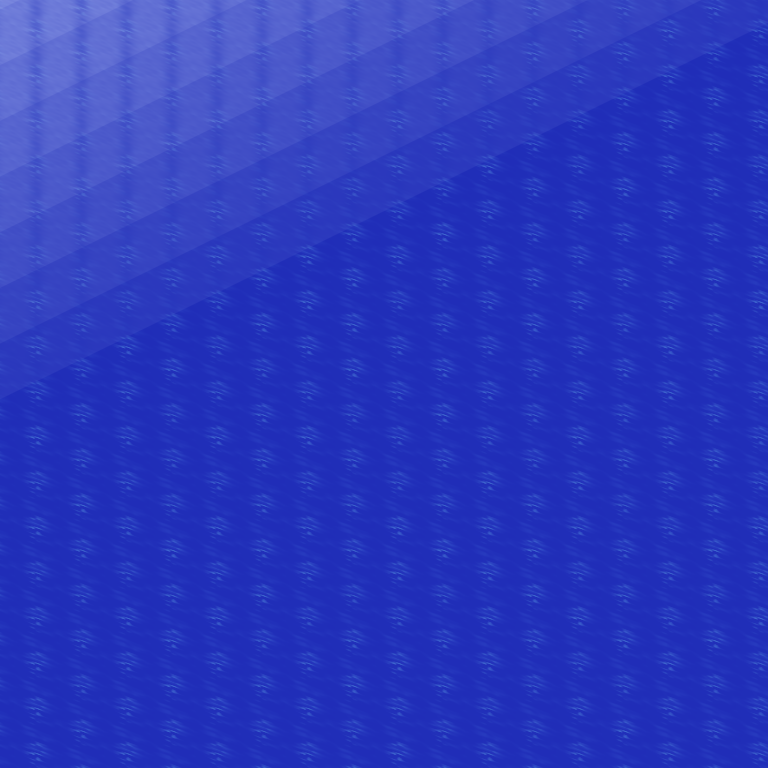
Reproduce this texture procedurally as a three.js fragment shader.

```glsl
// Deep blue rippled water: half-drop tiles of slanted streaks and glints under stepped diagonal light.
#define TILES 17.0
#define GLINT_POS vec2(0.80, 0.35)
#define STREAK_SLOPE 0.375
#define STREAK_GAIN 0.75
#define GLINT_GAIN 0.85
#define BAND_START 0.479
#define BAND_SLOPE 0.49
#define BAND_STEP 0.0725
#define COLUMN_SHADE 0.30
#define DEEP_BLUE vec3(0.125, 0.178, 0.722)
#define STREAK_BLUE vec3(0.185, 0.290, 0.780)
#define GLINT_BLUE vec3(0.290, 0.490, 0.840)

varying vec2 vUv;

float hash(vec2 p) {
  vec3 q = fract(vec3(p.xyx) * 0.1031);
  q += dot(q, q.yzx + 33.33);
  return fract((q.x + q.y) * q.z);
}

// Hash that repeats on the half-drop lattice; grid.y must be a multiple of 8
float latticeHash(vec2 id, vec2 grid, float seed) {
  float wrap = floor((id.x + 0.5) / grid.x);
  id.x -= wrap * grid.x;
  id.y = mod(id.y + wrap * grid.y * (0.5 - STREAK_SLOPE) + 0.5, grid.y);
  return hash(floor(id + vec2(0.5, 0.0)) + seed);
}

// Smooth noise stretched along the streaks, seamless from tile to tile
float tileNoise(vec2 p, vec2 grid, float seed) {
  vec2 q = vec2(p.x, p.y + STREAK_SLOPE * p.x) * grid;
  vec2 id = floor(q);
  vec2 f = q - id;
  f = f * f * (3.0 - 2.0 * f);
  float low = mix(latticeHash(id, grid, seed),
                  latticeHash(id + vec2(1.0, 0.0), grid, seed), f.x);
  float high = mix(latticeHash(id + vec2(0.0, 1.0), grid, seed),
                   latticeHash(id + vec2(1.0, 1.0), grid, seed), f.x);
  return mix(low, high, f.y);
}

void main() {
  vec2 p = vUv * TILES;

  // Offset from the nearest glint, with every second column dropped by half
  vec2 g = p - GLINT_POS;
  float column = floor(g.x + 0.5);
  float drop = g.y - 0.5 * column;
  float row = floor(drop + 0.5);
  vec2 local = vec2(g.x - column, drop - row);

  // Streak layers, from broad swells to fine ripples
  float swell = tileNoise(p, vec2(2.0, 8.0), 11.0);
  float ripple = tileNoise(p, vec2(3.0, 16.0), 37.0);
  float fine = tileNoise(p, vec2(7.0, 24.0), 71.0);
  float streak = smoothstep(0.40, 0.95, 0.35 * swell + 0.45 * ripple + 0.20 * fine);
  float halo = exp(-dot(local * vec2(3.2, 3.6), local * vec2(3.2, 3.6)));
  streak = streak * (0.55 + 0.7 * halo) + 0.20 * halo * ripple;

  // Broken dashes clustered at each glint
  vec2 spot = local * vec2(6.5, 4.2);
  float dashes = smoothstep(0.42, 0.85, 0.75 * fine + 0.25 * ripple);
  float glint = dashes * exp(-dot(spot, spot));
  glint *= 0.85 + 0.30 * hash(vec2(column, row) + 5.0);

  // Stepped light that brightens toward the upper left
  float light = (vUv.y - BAND_START - BAND_SLOPE * vUv.x) / BAND_STEP;
  float level = max(0.0, floor(light) + smoothstep(0.0, 0.03, fract(light)));
  float fade = 1.0 / (1.0 + 0.22 * level);

  vec3 color = mix(DEEP_BLUE, STREAK_BLUE, clamp(streak * STREAK_GAIN * fade, 0.0, 1.0));
  color = mix(color, GLINT_BLUE, clamp(glint * GLINT_GAIN * fade, 0.0, 1.0));

  // Mottled vertical columns hold back part of the light
  float stripe = exp(-pow(local.x * 6.0, 2.0)) * (0.45 + 0.9 * ripple);
  float haze = level * (1.0 - COLUMN_SHADE * stripe) * (0.94 + 0.12 * fine);
  color += haze * vec3(0.043, 0.043, 0.018);

  gl_FragColor = vec4(color, 1.0);
}
```
